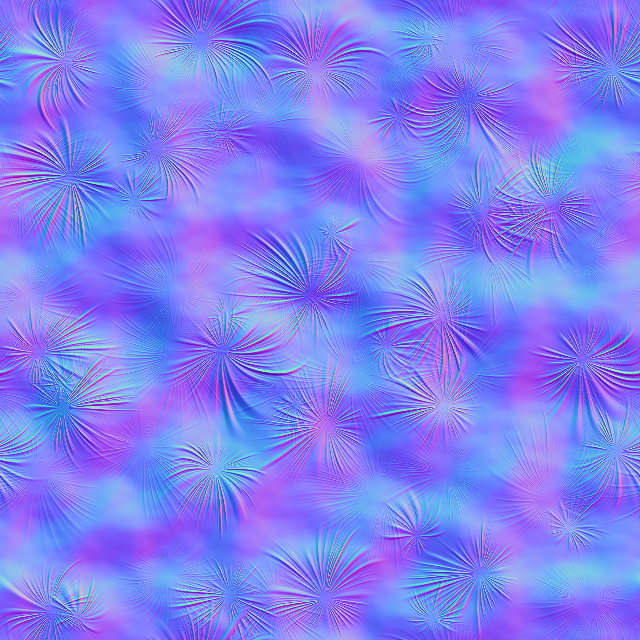
Give the GLSL for this texture map, as a WebGL 1 fragment shader.

```glsl
precision highp float;
// Tileable normal map of curved, fanned tufts of fibre over softly rolling ground.

uniform vec2 u_resolution;

const float TAU = 6.2831853;
const float SAMPLE_STEP = 0.0011;     // spacing of the height samples
const float STRAND_RELIEF = 0.34;     // steepness of the thick strands
const float HAIR_RELIEF = 0.20;       // steepness of the thin hairs between them
const float GROUND_HEIGHT = 0.045;
const float LUMP_HEIGHT = 0.014;
const float GRAIN_HEIGHT = 0.0012;
const float WOBBLE = 0.006;           // sideways waviness of all tufts
const vec2 GROUND_FREQ = vec2(6.0, 7.0);
const vec2 LUMP_FREQ = vec2(13.0, 14.0);
const vec2 GRAIN_FREQ = vec2(36.0, 45.0);
const vec2 WOBBLE_FREQ = vec2(13.0);

vec3 hash3(vec2 p) {
  vec3 q = fract(p.xyx * vec3(0.1031, 0.1030, 0.0973));
  q += dot(q, q.yxz + 33.33);
  return fract((q.xxy + q.yzz) * q.zyx);
}

// Gradient noise that repeats over the unit square
float cornerSlope(vec2 cell, vec2 offset, vec2 freq, float seed) {
  float angle = TAU * hash3(mod(cell, freq) + seed).x;
  return dot(vec2(cos(angle), sin(angle)), offset);
}

float tiledNoise(vec2 uv, vec2 freq, float seed) {
  vec2 p = uv * freq;
  vec2 i = floor(p);
  vec2 f = p - i;
  vec2 w = f * f * f * (f * (f * 6.0 - 15.0) + 10.0);
  vec2 e = vec2(1.0, 0.0);
  float low = mix(cornerSlope(i, f, freq, seed),
                  cornerSlope(i + e.xy, f - e.xy, freq, seed), w.x);
  float high = mix(cornerSlope(i + e.yx, f - e.yx, freq, seed),
                   cornerSlope(i + e.xx, f - e.xx, freq, seed), w.x);
  return mix(low, high, w.y);
}

// Ring of tapering ridges; turn is the angle from 0 to 1
float strands(float turn, float r, float reach, float axis, float count, float seed) {
  float u = turn * count;
  float id = floor(u);
  vec3 rnd = hash3(vec2(id, seed));
  float lean = 0.5 + 0.5 * cos(TAU * (id + 0.5) / count - axis);
  float along = r / (reach * mix(0.5, 1.0, lean) * mix(0.5, 1.0, rnd.x));
  float across = abs(u - id - 0.5 - 0.2 * (rnd.y - 0.5)) * 2.0;
  float width = mix(0.8, 0.55, clamp(along, 0.0, 1.0));
  float ridge = 1.0 - smoothstep(0.0, width, across);
  float tip = 1.0 - smoothstep(0.45, 1.0, along);
  float spacing = TAU * r / count;
  float resolved = smoothstep(0.0006, 0.003, spacing);
  return ridge * tip * spacing * resolved * mix(0.25, 1.3, rnd.z);
}

// One tuft: unevenly spread strands bow away from or towards its axis
float tuft(vec2 d, float reach, float count, vec2 key) {
  float r = length(d) + 1e-5;
  if (r > reach) return 0.0;
  vec3 rnd = hash3(key + 71.0);
  float axis = TAU * rnd.x;
  float t = r / reach;
  float angle = atan(d.y, d.x + 1e-6);
  float bend = mix(-0.8, 0.8, rnd.y) * t * t;
  angle += bend * sin(angle - axis) + (rnd.z - 0.5) * 0.6 * t;
  angle += 0.13 * sin(3.0 * angle + TAU * rnd.y) + 0.06 * sin(7.0 * angle + axis);
  float turn = fract(angle / TAU);
  float n = floor(count * mix(0.75, 1.3, rnd.z));
  float seed = key.x * 7.0 + key.y * 13.0;
  return STRAND_RELIEF * strands(turn, r, reach, axis, n, seed)
       + HAIR_RELIEF * strands(turn, r, reach, axis, floor(n * 2.3), seed + 5.0);
}

// Jittered grid of tufts, the higher one covering the lower
float tuftLayer(vec2 uv, float cells, float radius, float count, float share, float seed) {
  vec2 base = floor(uv * cells);
  float height = 0.0;
  for (int y = -1; y <= 1; y++) {
    for (int x = -1; x <= 1; x++) {
      vec2 cell = base + vec2(float(x), float(y));
      vec2 key = mod(cell, cells) + seed;
      vec3 rnd = hash3(key);
      vec2 centre = (cell + 0.5 + 0.7 * (rnd.xy - 0.5)) / cells;
      float present = step(hash3(key + 37.0).x, share);
      float reach = radius * mix(0.8, 1.2, rnd.z) * present;
      height = max(height, tuft(uv - centre, reach, count, key));
    }
  }
  return height;
}

float heightAt(vec2 uv) {
  float h = GROUND_HEIGHT * tiledNoise(uv, GROUND_FREQ, 3.0);
  h += LUMP_HEIGHT * tiledNoise(uv, LUMP_FREQ, 19.0);
  h += GRAIN_HEIGHT * tiledNoise(uv, GRAIN_FREQ, 47.0);
  vec2 p = uv + WOBBLE * vec2(tiledNoise(uv, WOBBLE_FREQ, 61.0),
                              tiledNoise(uv, WOBBLE_FREQ, 83.0));
  h += tuftLayer(p, 5.0, 0.148, 34.0, 0.95, 11.0);         // large tufts
  h += 0.75 * tuftLayer(p, 7.0, 0.07, 20.0, 0.35, 101.0);  // small tufts
  h += 0.3 * tuftLayer(p, 6.0, 0.155, 58.0, 0.85, 211.0);  // faint wisps
  return h;
}

void main() {
  vec2 uv = gl_FragCoord.xy / u_resolution;
  vec2 e = vec2(SAMPLE_STEP, 0.0);
  float h = heightAt(uv);
  vec2 slope = (vec2(heightAt(uv + e.xy), heightAt(uv + e.yx)) - h) / SAMPLE_STEP;
  vec3 normal = normalize(vec3(-slope, 1.0));
  gl_FragColor = vec4(normal * 0.5 + 0.5, 1.0);
}
```
